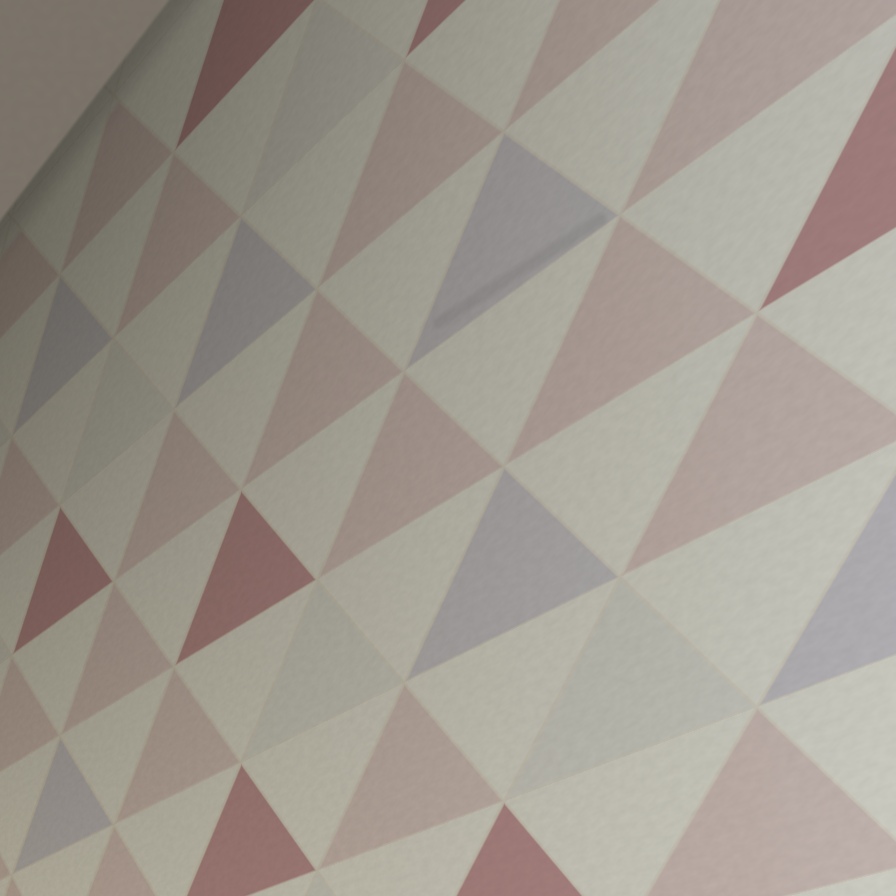
A three.js fragment shader for this pattern:

```glsl
// Wallpaper of muted triangles on cream, seen at a slant beneath a ceiling edge.
// A projective map gives wall coordinates; each triangle's paint follows from its
// column and row by modular rules, then light, grain and one crease are added.
varying vec2 vUv;

vec2 gradientAt(vec2 cell) {
  float angle = 6.2832 * fract(sin(dot(cell, vec2(127.1, 311.7))) * 4375.85);
  return vec2(cos(angle), sin(angle));
}

float gradientNoise(vec2 p) {
  vec2 i = floor(p), f = p - i;
  vec2 u = f * f * f * (f * (f * 6.0 - 15.0) + 10.0);
  vec2 e = vec2(1.0, 0.0);
  float low = mix(dot(gradientAt(i), f), dot(gradientAt(i + e), f - e), u.x);
  float high = mix(dot(gradientAt(i + e.yx), f - e.yx), dot(gradientAt(i + 1.0), f - 1.0), u.x);
  return mix(low, high, u.y);
}

// Remainder by three, safe for whole numbers held as floats
float mod3(float n) {
  return floor(mod(n + 0.5, 3.0));
}

// Paint relative to the cream ground, for the triangle with apex (column, row)
vec3 trianglePaint(float column, float row) {
  vec3 pink = vec3(0.945, 0.875, 0.89);
  vec3 pale = vec3(0.955, 0.958, 0.968);
  vec3 slate = vec3(0.885, 0.875, 0.935);
  vec3 red = vec3(0.84, 0.66, 0.69);
  float kind = mod3(column);
  float band = floor((column + 0.5) / 3.0);
  float level = floor((row + 0.5) / 2.0);
  if (kind < 0.5) {
    bool isRed = abs(mod3(level - band) - 1.0) < 0.5 || abs(row + 1.0) < 0.5;
    return isRed ? red : slate;
  }
  bool isPale = kind < 1.5 && abs(2.0 * mod3(level) + band) < 1.5;
  return isPale ? pale : pink;
}

float segmentDistance(vec2 p, vec2 a, vec2 b) {
  vec2 ab = b - a;
  return length(p - a - ab * clamp(dot(p - a, ab) / dot(ab, ab), 0.0, 1.0));
}

void main() {
  vec2 p = vec2(vUv.x, 1.0 - vUv.y); // measured down from the top

  // Perspective: column and half-row coordinates on the wall
  float column = (p.x - 0.5625) / (0.0775 + 0.0753 * p.x);
  float depth = 1.0 - 0.0753 * column;
  float row = 2.0 * (p.y * depth - 0.5208 + 0.112 * column) / 0.3737;

  // Nearest apex in this strip, and signed distance to the triangle's sides
  float strip = floor(row);
  float fall = row - strip;
  float apex = strip + 2.0 * floor((column - strip) * 0.5 + 0.5);
  float side = column - apex;
  float inside = min(min((fall + side) * 0.082, (fall - side) * 0.124),
                     (1.0 - fall) * 0.165) / depth;

  // Distance from the ceiling edge, positive on the wall
  float ceilingEdge = dot(p, vec2(0.794, 0.608)) - 0.15;
  float painted = smoothstep(0.0, 0.003, inside) * smoothstep(0.02, 0.03, ceilingEdge);

  // Cream ground under light that fades towards the upper left
  vec2 far = 1.0 - p;
  float light = 0.79 - 0.15 * far.x - 0.07 * far.y - 0.25 * far.x * far.x * far.y;
  vec3 color = light * mix(vec3(1.03, 1.0, 0.9), vec3(1.0, 1.0, 0.955), p.x);
  color *= mix(vec3(1.0), trianglePaint(apex, strip), painted);

  // Faint warm seams along the triangle sides
  float seam = 1.0 - smoothstep(0.0, 0.003, abs(inside));
  color *= 1.0 - vec3(0.02, 0.04, 0.06) * seam;

  // Embossed paper grain and a soft crease
  vec2 wall = vec2(column, row);
  float grain = gradientNoise(wall * vec2(11.0, 22.0)) + 0.6 * gradientNoise(wall * vec2(25.0, 47.0));
  color *= 1.0 + 0.025 * grain;
  float crease = segmentDistance(p, vec2(0.49, 0.36), vec2(0.67, 0.245));
  color *= 1.0 - 0.06 * (1.0 - smoothstep(0.002, 0.011, crease));

  // Shadowed strip under the ceiling, then the ceiling itself
  color *= mix(0.86, 1.0, smoothstep(0.005, 0.04, ceilingEdge));
  vec3 ceiling = vec3(0.48, 0.45, 0.41) * (1.0 + 0.02 * gradientNoise(p * 90.0));
  color = mix(ceiling, color, smoothstep(-0.003, 0.003, ceilingEdge));

  gl_FragColor = vec4(color, 1.0);
}
```
